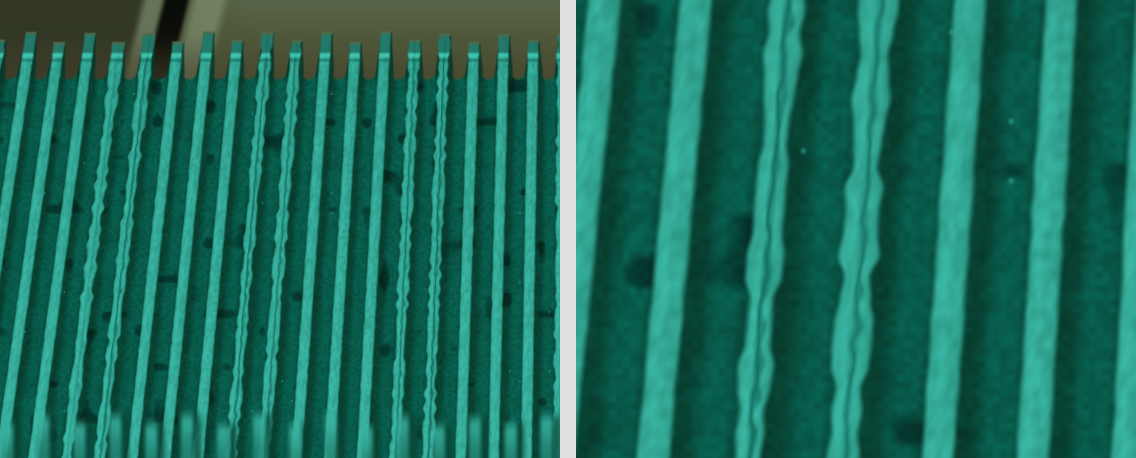
Left: the whole. Right: its middle third, enlarged.
Write a Shadertoy shader that draws this pattern.

```glsl
// Row of leaning teal comb ribs with notched tips, a soft backdrop above and a blurred front row below.

const float RIBS_ACROSS = 18.85;   // canvas width in rib pitches
const float WALL_TOP = 2.7;        // depth below the top edge where the grooves begin
const float RIB_HALF = 0.18;

const vec3 FLOOR_GREEN = vec3(0.03, 0.36, 0.30);
const vec3 SHADOW_GREEN = vec3(0.03, 0.25, 0.19);
const vec3 MID_TEAL = vec3(0.15, 0.54, 0.47);
const vec3 LIGHT_TEAL = vec3(0.22, 0.69, 0.62);
const vec3 OLIVE = vec3(0.31, 0.35, 0.23);
const vec3 PALE_OLIVE = vec3(0.43, 0.49, 0.38);

float hash(vec2 p) {
    return fract(sin(dot(p, vec2(127.1, 311.7))) * 43758.5453);
}

float noise(vec2 p) {
    vec2 i = floor(p), f = fract(p);
    f = f * f * (3.0 - 2.0 * f);
    return mix(mix(hash(i), hash(i + vec2(1, 0)), f.x),
               mix(hash(i + vec2(0, 1)), hash(i + vec2(1, 1)), f.x), f.y);
}

float fill(float d, float blur) {
    return smoothstep(blur, -blur, d);
}

float band(float x, float a, float b, float blur) {
    return fill(a - x, blur) * fill(x - b, blur);
}

// Out-of-focus olive backdrop with leaning vertical stripes
vec3 backdrop(vec2 p) {
    vec3 col = mix(OLIVE * 0.62, OLIVE, smoothstep(4.2, 7.4, p.x));
    col = mix(col, PALE_OLIVE * 0.9, 0.45 * smoothstep(1.3, 0.0, p.y) * smoothstep(6.0, 9.0, p.x));
    float lean = p.x + 0.25 * p.y;
    col = mix(col, PALE_OLIVE, 0.85 * band(lean, 4.85, 5.5, 0.18));
    col = mix(col, vec3(0.04, 0.05, 0.03), band(lean, 5.55, 6.35, 0.12));
    col = mix(col, PALE_OLIVE * 1.1, 0.8 * band(lean, 6.5, 7.6, 0.22));
    return mix(col, vec3(0.27, 0.25, 0.16), 0.55 * smoothstep(0.8, 2.6, p.y));
}

// Groove floor: dark beside the rib on its left, lighter toward the next rib
vec3 grooveFloor(vec2 p, float across) {
    float shade = smoothstep(0.6, 0.15, across) + 0.5 * smoothstep(0.82, 1.0, across);
    shade += 0.35 * (noise(p * 2.0) - 0.5);
    vec3 col = mix(FLOOR_GREEN, SHADOW_GREEN, clamp(shade, 0.0, 1.0));
    col *= 0.9 + 0.2 * noise(p * 13.0);
    col *= 1.0 - 0.4 * smoothstep(0.8, 0.95, noise(p * 1.7 + 4.0));
    vec2 cell = floor(p * 3.0);
    float speck = step(0.985, hash(cell)) * fill(length(fract(p * 3.0) - 0.5) - 0.08, 0.1);
    return mix(col, LIGHT_TEAL, 0.6 * speck);
}

// Top face of a rib; v runs from -1 to 1 across it
vec3 ribFace(float v, float y, float id, float wear) {
    float grain = noise(vec2(v * 2.0 + id * 17.0, y * 5.0));
    float scratches = noise(vec2(v * 3.0 + y * 4.0, y * 9.0 + id * 31.0));
    float tone = 0.45 + 0.02 * y + 0.4 * (grain - 0.5) + 0.35 * (scratches - 0.5);
    tone += 0.2 * fill(abs(v + 0.35) - 0.3, 0.35) - 0.3 * smoothstep(0.5, 1.0, v);
    vec3 col = mix(MID_TEAL, LIGHT_TEAL * 1.04, clamp(tone, 0.0, 1.0));
    float gouge = fill(abs(v - 0.1 + 0.4 * (grain - 0.5)) - 0.18, 0.25);
    return mix(col, FLOOR_GREEN, wear * gouge * (0.25 + 0.5 * hash(vec2(id, 5.0))));
}

// Darker notched end with a brown rim and a bright lower lip
vec3 tipFace(vec3 face, float y, float top) {
    vec3 col = mix(face, MID_TEAL * 0.8, 0.8 * fill(y - 1.8, 0.08));
    col = mix(col, LIGHT_TEAL * 1.15, 0.8 * fill(abs(y - 1.86) - 0.07, 0.06));
    col = mix(col, FLOOR_GREEN, 0.5 * fill(abs(y - 2.03) - 0.04, 0.05));
    return mix(col, OLIVE * 1.15, 0.8 * fill(y - top - 0.09, 0.08));
}

// Blurred row of nearer tips along the lower edge
vec3 frontRow(vec3 col, vec2 p) {
    float pitch = 1.21;
    float id = floor((p.x - 0.25) / pitch + 0.5);
    float dx = p.x - 0.25 - id * pitch;
    float top = mix(14.1, 13.8, mod(id, 2.0)) + 0.15 * (hash(vec2(id, 9.0)) - 0.5);
    float rise = smoothstep(top - 0.1, top + 0.5, p.y);
    col = mix(col, SHADOW_GREEN, 0.7 * rise * fill(abs(dx - 0.32) - 0.15, 0.14));
    vec3 tip = mix(LIGHT_TEAL, MID_TEAL, smoothstep(top + 0.4, top + 1.5, p.y));
    return mix(col, tip, 0.85 * rise * fill(abs(dx) - 0.2, 0.13));
}

void mainImage(out vec4 fragColor, in vec2 fragCoord) {
    float unit = RIBS_ACROSS / iResolution.x;
    vec2 p = vec2(fragCoord.x, iResolution.y - fragCoord.y) * unit;
    float soft = max(0.045, unit);

    // Fan the ribs: pitch and lean grow with depth
    float depth = (p.y - 1.84) / 12.88;
    float pitch = 1.0 + 0.1 * depth;
    float rib = (p.x + 0.06 + 2.01 * depth) / pitch;
    float id = floor(rib + 0.5);
    float dx = (rib - id) * pitch;
    float across = (fract(rib) * pitch - RIB_HALF) / (pitch - 2.0 * RIB_HALF);

    // Worn ribs come in pairs; tall and short tips alternate
    float wear = step(2.5, mod(id + 4.0, 5.0));
    float top = mix(1.37, 1.1, mod(id, 2.0)) + 0.1 * (hash(vec2(id, 2.0)) - 0.5);
    float halfWidth = RIB_HALF + (0.02 + 0.08 * wear) * (noise(vec2(p.y * 4.0, id * 7.0)) - 0.5);

    // Floor edge curves up where it meets a rib
    float edge = WALL_TOP - 0.4 * exp(-9.0 * max(abs(dx) - RIB_HALF, 0.0));
    vec3 col = mix(backdrop(p), grooveFloor(p, across), fill(edge - p.y, 0.06));

    // Shaded side of each tip, then the rib itself
    float flare = RIB_HALF + 0.04 + 0.13 * smoothstep(top, WALL_TOP, p.y);
    float side = fill(max(abs(dx - 0.04) - flare + 0.04, top + 0.06 - p.y), soft);
    col = mix(col, SHADOW_GREEN * 0.85, 0.85 * side * fill(p.y - WALL_TOP, 0.3));
    vec3 face = tipFace(ribFace(dx / halfWidth, p.y, id, wear), p.y, top);
    col = mix(col, face, fill(max(abs(dx) - halfWidth, top - p.y), soft));

    fragColor = vec4(frontRow(col, p), 1.0);
}
```
